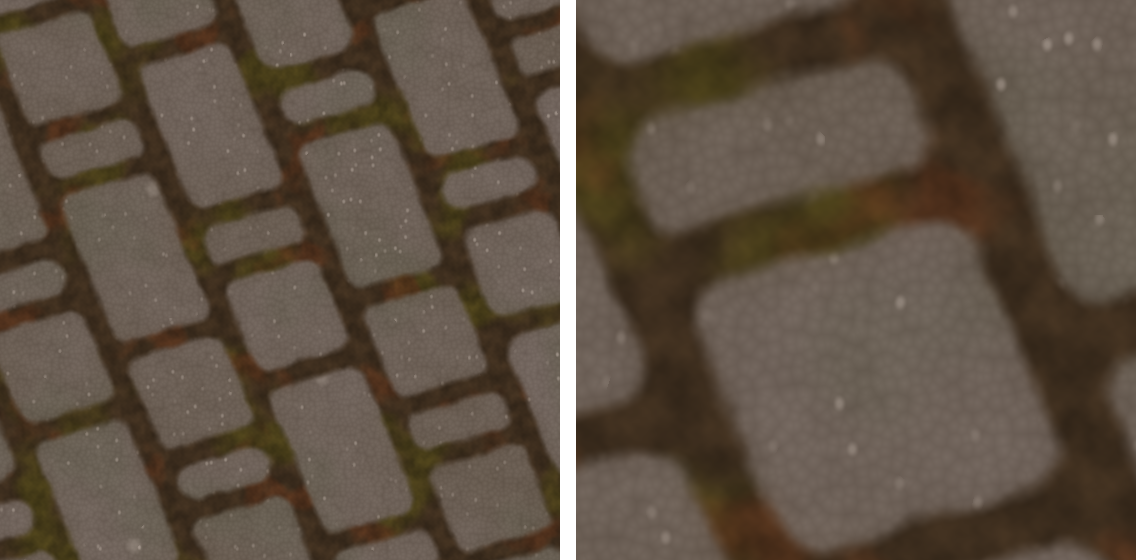
Left, the full canvas; right, a detail of the centre.
This texture is drawn by a WebGL 1 fragment shader. Its source:

```glsl
precision highp float;
// Tilted stone paving: staggered columns of square, short and long setts with mossy joints.

uniform vec2 u_resolution;

const float COLUMN_STEP = 0.229;  // horizontal distance between columns
const float COLUMN_LEAN = 0.408;  // sideways drift going down a column
const float ROW_RISE = 0.29;      // slope of the cross joints
const float PERIOD = 0.647;       // square + short + long sett
const float SQUARE_END = 0.215;
const float SHORT_END = 0.322;
const float SPLIT_END = 0.522;    // some long setts are cut in two

const vec3 STONE_WARM = vec3(0.405, 0.357, 0.312);
const vec3 STONE_PALE = vec3(0.445, 0.395, 0.367);
const vec3 STONE_GREEN = vec3(0.385, 0.365, 0.305);
const vec3 SOIL = vec3(0.235, 0.175, 0.115);
const vec3 MOSS = vec3(0.275, 0.235, 0.095);
const vec3 RUST = vec3(0.335, 0.190, 0.105);
const vec3 GLINT = vec3(0.68, 0.63, 0.59);

float hash(vec2 p) {
  return fract(sin(dot(p, vec2(127.1, 311.7))) * 4375.85);
}

// Layered sines, roughly -1 to 1
float waves(vec2 p) {
  float sum = 0.0;
  float amp = 0.5;
  for (int i = 0; i < 5; i++) {
    p = mat2(0.8, 0.6, -0.6, 0.8) * p * 1.6 + 1.7;
    sum += amp * sin(p.x + 1.4 * sin(p.y));
    amp *= 0.62;
  }
  return sum;
}

// Cellular noise: x = nearest distance, y = random value of that cell
vec2 cells(vec2 p) {
  vec2 base = floor(p);
  vec2 best = vec2(9.0, 0.0);
  for (int j = -1; j <= 1; j++) {
    for (int i = -1; i <= 1; i++) {
      vec2 id = base + vec2(float(i), float(j));
      vec2 point = id + vec2(hash(id), hash(id + 37.3));
      float dist = length(p - point);
      if (dist < best.x) best = vec2(dist, hash(id + 71.9));
    }
  }
  return best;
}

float roundedBox(vec2 p, vec2 halfSize, float radius) {
  vec2 q = abs(p) - halfSize + radius;
  return length(max(q, 0.0)) + min(max(q.x, q.y), 0.0) - radius;
}

// Sett layout: x = signed distance to the stone edge, y = stone seed
vec2 setts(vec2 p) {
  float across = (p.x - COLUMN_LEAN * p.y + 0.060) / COLUMN_STEP;
  float column = floor(across);
  float odd = mod(column, 2.0);
  float along = p.y + ROW_RISE * p.x - 0.0143 * column - mix(0.0456, 0.1576, odd);
  float row = floor(along / PERIOD);
  float f = along - row * PERIOD;
  f = mix(f, PERIOD - f, odd);  // odd columns run in reverse order

  vec2 span = vec2(0.0, SQUARE_END);
  if (f > SHORT_END) {
    span = vec2(SHORT_END, PERIOD);
    if (abs(mod(column + 3.0 * row, 7.0) - 5.0) < 0.5)
      span = f < SPLIT_END ? vec2(SHORT_END, SPLIT_END) : vec2(SPLIT_END, PERIOD);
  } else if (f > SQUARE_END) {
    span = vec2(SQUARE_END, SHORT_END);
  }

  float seed = hash(vec2(column, row) + span.x * 13.0);
  vec2 size = vec2(COLUMN_STEP * 0.926, (span.y - span.x) / 1.041);
  vec2 local = vec2((fract(across) - 0.5) * size.x, (f - 0.5 * (span.x + span.y)) / 1.041);
  vec2 halfSize = 0.5 * size - vec2(0.0175, 0.0155) - 0.003 * seed;
  return vec2(roundedBox(local, halfSize, mix(0.020, 0.038, seed * seed)), seed);
}

vec3 jointColor(vec2 p) {
  vec3 color = mix(SOIL, MOSS, smoothstep(0.0, 0.8, waves(p * 9.0)));
  color = mix(color, RUST, 0.7 * smoothstep(0.3, 0.9, waves(p * 13.0 + 5.0)));
  return color * (1.0 + 0.16 * waves(p * 60.0));
}

vec3 stoneColor(vec2 p, float seed) {
  float tone = 0.5 + 0.3 * waves(p * 7.0) + 0.5 * (seed - 0.5);
  vec3 color = mix(STONE_WARM, STONE_PALE, clamp(tone, 0.0, 1.0));
  color = mix(color, STONE_GREEN, 0.5 * smoothstep(0.1, 0.9, waves(p * 6.0 + 8.0)));
  // Fine grain, bright crystals and rare pale chips
  color += 0.045 * (0.5 - cells(p * 130.0).x) + 0.012 * waves(p * 45.0);
  vec2 crystal = cells(p * vec2(85.0, 65.0));
  float glint = smoothstep(0.38, 0.05, crystal.x) * smoothstep(0.86, 1.0, crystal.y);
  vec2 chip = cells(p * 9.0);
  float pale = smoothstep(0.17, 0.04, chip.x) * step(0.95, chip.y);
  return mix(color, GLINT, 0.75 * glint * mix(0.5, 1.0, seed) + 0.4 * pale);
}

void main() {
  vec2 p = gl_FragCoord.xy / u_resolution;
  p.y = 1.0 - p.y;  // measured downward
  vec2 wobble = 0.0035 * vec2(waves(p * 22.0), waves(p * 22.0 + 9.0));
  vec2 sett = setts(p + wobble);

  // Soft worn edge, with dirt darkening the rim
  float soft = 0.0065 + 0.5 / u_resolution.y;
  float stone = smoothstep(soft, -soft, sett.x + 0.0015 * waves(p * 70.0));
  float rim = exp(min(sett.x, 0.0) * 130.0);
  vec3 joint = jointColor(p);
  vec3 face = mix(stoneColor(p, sett.y), joint, 0.22 * rim);
  gl_FragColor = vec4(mix(joint, face, stone), 1.0);
}
```
